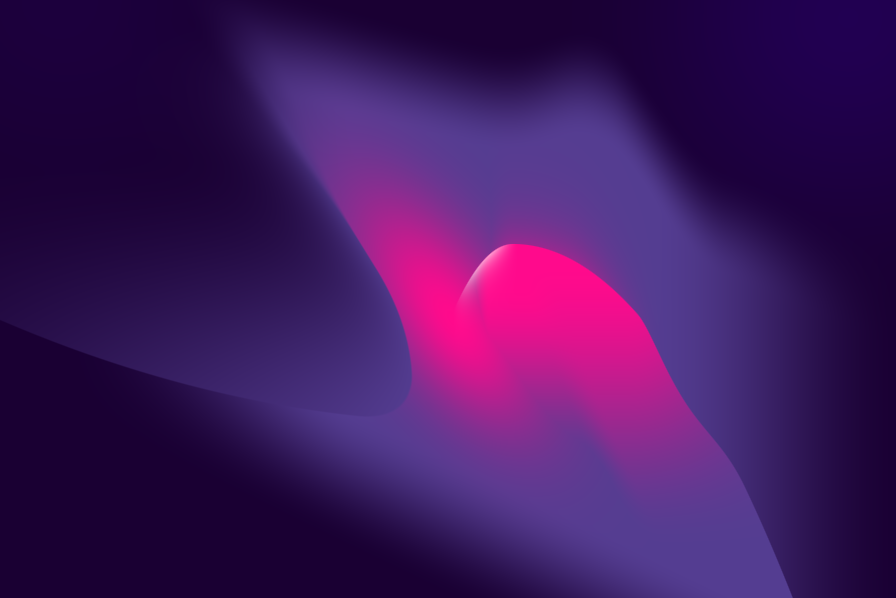
Reproduce this background procedurally as a Shadertoy shader.

```glsl
// Soft folded ribbons of violet and hot pink light on a dark indigo ground.

const vec3 INDIGO = vec3(0.10, 0.0, 0.20);
const vec3 VIOLET = vec3(0.33, 0.24, 0.57);
const vec3 PINK = vec3(1.0, 0.04, 0.55);

// Rounded maximum and minimum
float smax(float a, float b, float k) {
    float h = max(k - abs(a - b), 0.0) / k;
    return max(a, b) + h * h * k * 0.25;
}

float smin(float a, float b, float k) {
    return -smax(-a, -b, k);
}

// Goes from 1 down to 0 between a and b
float fall(float a, float b, float x) {
    return 1.0 - smoothstep(a, b, x);
}

float bell(float x) {
    return exp(-x * x);
}

// Height of the crisp ridge: a crest, then a long concave tail
float ridgeHeight(float x) {
    float dx = x - 0.859;
    float crest = 0.592 - (dx < 0.0 ? 11.2 : 2.7) * dx * dx;
    float tail = 0.19 + 0.165 * exp(min((1.131 - x) / 0.09, 8.0));
    return smin(crest, tail, 0.05);
}

// Height of the blurred upper rim of the violet band
float rimHeight(float x) {
    return 0.95 - 0.27 * (x - 0.39) + 0.07 * bell((x - 0.99) / 0.1)
        - 0.1 * smoothstep(1.02, 1.22, x) - 0.04 * smoothstep(1.2, 1.5, x);
}

// Pink glow drawn out along a slanted axis
float streak(vec2 p) {
    vec2 q = p - vec2(0.76, 0.465);
    float along = dot(q, vec2(-0.586, 0.81));
    float across = dot(q, vec2(0.81, 0.586));
    return bell(along / (along > 0.0 ? 0.24 : 0.2)) * bell(across / 0.1);
}

// Pink inside the ridge, split by a soft fold
float ridgePink(vec2 p) {
    float drop = 0.453 - p.y;
    float fold = p.x - (0.908 + 0.36 * drop + 0.25 * drop * drop);
    float inner = smoothstep(0.2, 0.52, p.y) * smoothstep(0.758, 0.82, p.x);
    float outer = smoothstep(0.08, 0.56, p.y) * fall(1.05, 1.4, p.x);
    return max(streak(p), mix(inner, outer, smoothstep(-0.01, 0.05, fold)));
}

void mainImage(out vec4 fragColor, in vec2 fragCoord) {
    vec2 p = fragCoord / iResolution.xy * vec2(1.5, 1.0);
    float pixel = 1.0 / iResolution.y;

    // Ground with faint blue in the upper corners
    vec3 ground = INDIGO
        + vec3(0.03, 0.0, 0.12) * fall(0.0, 0.5, distance(p, vec2(1.42, 0.97)))
        + vec3(0.01, 0.0, 0.04) * fall(0.0, 0.4, distance(p, vec2(0.1, 1.0)));

    // Ridge mask
    float e = p.y - ridgeHeight(p.x);
    float body = clamp(0.5 - e / max(fwidth(e), 1e-5), 0.0, 1.0)
        * step(0.758, p.x);

    // Violet band, fading to the right above the ridge
    float low = smoothstep(-0.12, 0.12, p.y - 0.48 + 0.48 * p.x)
        * smoothstep(0.1, 0.6, p.x);
    float high = smoothstep(-0.09, 0.09, rimHeight(p.x) - p.y)
        * fall(1.08, 1.52, p.x);
    vec3 color = mix(ground, VIOLET, low * mix(high, 1.0, body));

    // Pink light and the halo over the crest
    float halo = 0.4 * exp(-max(e, 0.0) / 0.05)
        * smoothstep(0.76, 0.86, p.x) * fall(0.95, 1.12, p.x);
    float pink = mix(max(streak(p), halo), ridgePink(p), body);
    color = mix(color, PINK, pink);

    // Pale sliver on the left flank of the crest
    float sliver = body * exp(min(e, 0.0) / 0.02)
        * smoothstep(0.758, 0.8, p.x) * fall(0.82, 0.868, p.x);
    color = mix(color, vec3(1.0, 0.78, 0.9), 0.8 * sliver);

    // Dark lobe on the left, lit along its right side and its base
    float side = 0.85 * (p.x - smin(0.557 + 0.62 * (0.668 - p.y), 0.69, 0.06));
    float base = 0.465 - 0.43 * p.x + 0.27 * p.x * p.x - p.y;
    float lobe = smax(side, base, 0.08);
    float sideGlow = 0.85 * exp(min(side, 0.0) / 0.045) * fall(0.75, 0.97, p.y);
    float baseGlow = fall(0.25, 0.75, p.y) * min(0.3 + p.x, 1.0);
    vec3 lobeColor = mix(ground, VIOLET,
        1.0 - (1.0 - sideGlow) * (1.0 - baseGlow));
    float blur = mix(pixel, 0.05, smoothstep(0.6, 0.95, p.y));
    color = mix(color, lobeColor, fall(-blur, blur, lobe));

    fragColor = vec4(color, 1.0);
}
```
